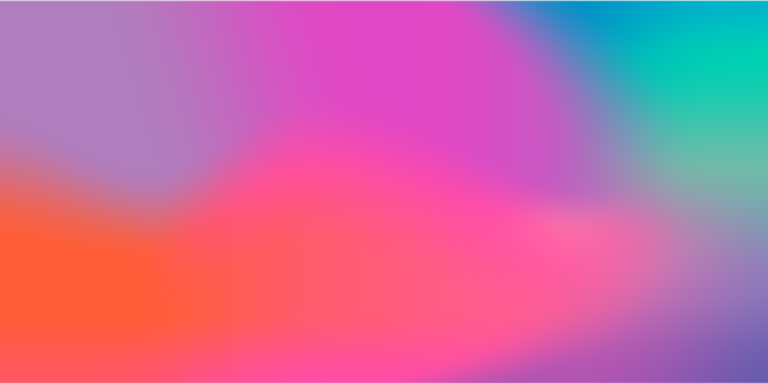
Write a WebGL 2 fragment shader that draws this background.

```glsl
#version 300 es
precision highp float;

uniform vec2 u_resolution;
out vec4 fragColor;

// Soft round glow, 1 at its centre
float glow(vec2 p, vec2 centre, vec2 radius) {
    vec2 d = (p - centre) / radius;
    return exp(-dot(d, d));
}

// Orange to coral to pink, pinker along its upper and lower rims
vec3 warmField(vec2 p, float crest) {
    vec3 pink = vec3(1.0, 0.30, 0.66);
    vec3 c = mix(vec3(1.0, 0.37, 0.22), vec3(1.0, 0.36, 0.42), smoothstep(0.35, 0.85, p.x));
    c = mix(c, vec3(1.0, 0.36, 0.58), smoothstep(0.7, 1.45, p.x));
    float upperRim = smoothstep(0.3, 0.0, crest - p.y) * smoothstep(0.3, 0.8, p.x);
    float lowerRim = smoothstep(0.2, -0.02, p.y) * mix(0.4, 1.0, smoothstep(0.2, 0.9, p.x));
    c = mix(c, pink, max(upperRim, lowerRim));
    return mix(c, vec3(1.0, 0.48, 0.65), 0.8 * glow(p, vec2(1.5, 0.45), vec2(0.14, 0.12)));
}

// Mauve to magenta on a slant, fading to violet at the right
vec3 violetField(vec2 p) {
    float slant = p.x - 0.3 * (1.0 - p.y);
    vec3 c = mix(vec3(0.69, 0.49, 0.74), vec3(0.88, 0.28, 0.77), smoothstep(0.25, 0.88, slant));
    return mix(c, vec3(0.74, 0.37, 0.76), smoothstep(1.1, 1.6, p.x));
}

// Indigo to green to cyan upwards, with a rose haze and a blue corner
vec3 coolField(vec2 p) {
    vec3 c = mix(vec3(0.38, 0.36, 0.68), vec3(0.54, 0.48, 0.74), smoothstep(0.0, 0.3, p.y));
    c = mix(c, vec3(0.42, 0.74, 0.66), smoothstep(0.24, 0.58, p.y));
    c = mix(c, vec3(0.0, 0.82, 0.70), smoothstep(0.54, 0.86, p.y));
    c = mix(c, vec3(0.0, 0.70, 0.80), smoothstep(0.84, 1.02, p.y));
    vec3 haze = mix(vec3(0.70, 0.33, 0.70), vec3(0.90, 0.46, 0.68), smoothstep(0.0, 0.35, p.y));
    c = mix(c, haze, smoothstep(2.1, 1.5, p.x) * smoothstep(0.64, 0.36, p.y));
    return mix(c, vec3(0.0, 0.57, 0.78), glow(p, vec2(1.48, 1.04), vec2(0.24, 0.26)));
}

void main() {
    // Canvas height is one unit
    vec2 uv = gl_FragCoord.xy / u_resolution;
    vec2 p = vec2(uv.x * 2.0, uv.y);

    // Wavy crest between the warm and violet fields
    float crest = 0.54 - 0.1 * smoothstep(-0.05, 0.4, p.x)
        + 0.21 * smoothstep(0.38, 0.8, p.x) - 0.2 * smoothstep(0.8, 1.55, p.x);
    float softness = mix(0.17, 0.12, smoothstep(0.0, 0.4, p.x));
    softness = mix(softness, 0.07, smoothstep(1.0, 1.5, p.x));
    vec3 color = mix(warmField(p, crest), violetField(p),
        smoothstep(-softness, softness, p.y - crest));

    // Curved right rim leading into the cool field
    float lowRim = 1.65 - 0.5 * exp(-8.0 * p.y);
    float highRim = 1.62 - 1.8 * (p.y - 0.6) * (p.y - 0.6);
    float rim = mix(lowRim, highRim, smoothstep(0.35, 0.55, p.y));
    color = mix(color, coolField(p), smoothstep(-0.22, 0.2, p.x - rim));

    // Thin pale lines along the top and bottom edges
    float edgeDistance = min(p.y, 1.0 - p.y);
    color = mix(color, vec3(0.93), 0.7 * smoothstep(0.005, 0.001, edgeDistance));

    fragColor = vec4(color, 1.0);
}
```
